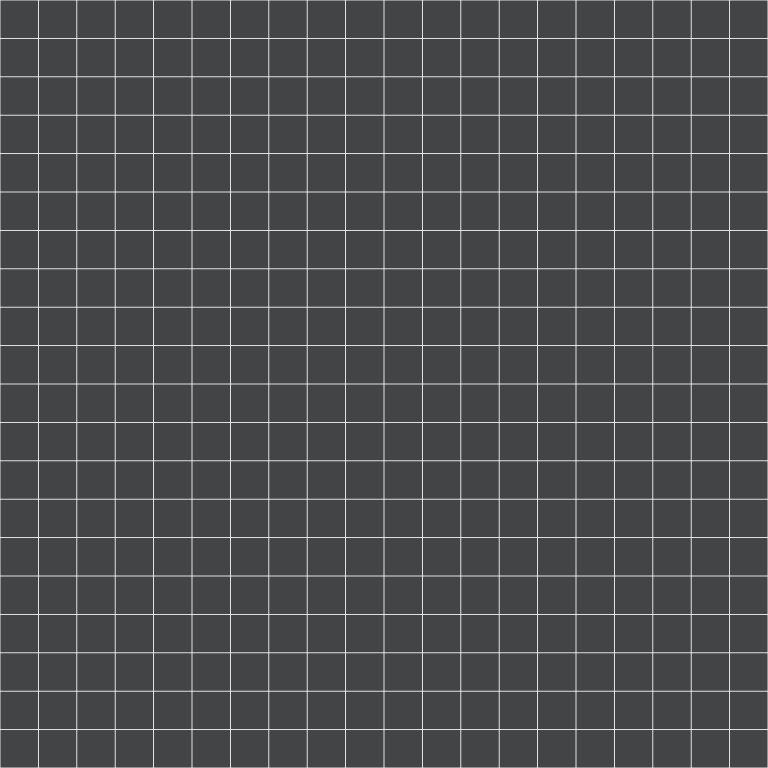
Give the GLSL for this pattern, as a Shadertoy shader.

```glsl
// Charcoal square grid with thin white lines, twenty cells across and down.

const float CELLS = 20.0;         // repeats per canvas side
const float LINE_WIDTH = 0.0011;  // fraction of the canvas height
const vec3 TILE_COLOR = vec3(0.263, 0.267, 0.273);
const vec3 LINE_COLOR = vec3(1.0);

// Signed offset from the nearest grid line on each axis
vec2 gridOffset(vec2 p) {
    return (fract(p * CELLS + 0.5) - 0.5) / CELLS;
}

// Exact fraction of a pixel covered by a line on each axis
vec2 lineCoverage(vec2 offset, float pixel) {
    vec2 halfWidth = vec2(0.5 * LINE_WIDTH);
    vec2 upper = min(offset + 0.5 * pixel, halfWidth);
    vec2 lower = max(offset - 0.5 * pixel, -halfWidth);
    return clamp((upper - lower) / pixel, 0.0, 1.0);
}

void mainImage(out vec4 fragColor, in vec2 fragCoord) {
    float pixel = 1.0 / iResolution.y;
    vec2 coverage = lineCoverage(gridOffset(fragCoord * pixel), pixel);

    // Union of vertical and horizontal lines
    float grid = 1.0 - (1.0 - coverage.x) * (1.0 - coverage.y);
    fragColor = vec4(mix(TILE_COLOR, LINE_COLOR, grid), 1.0);
}
```
